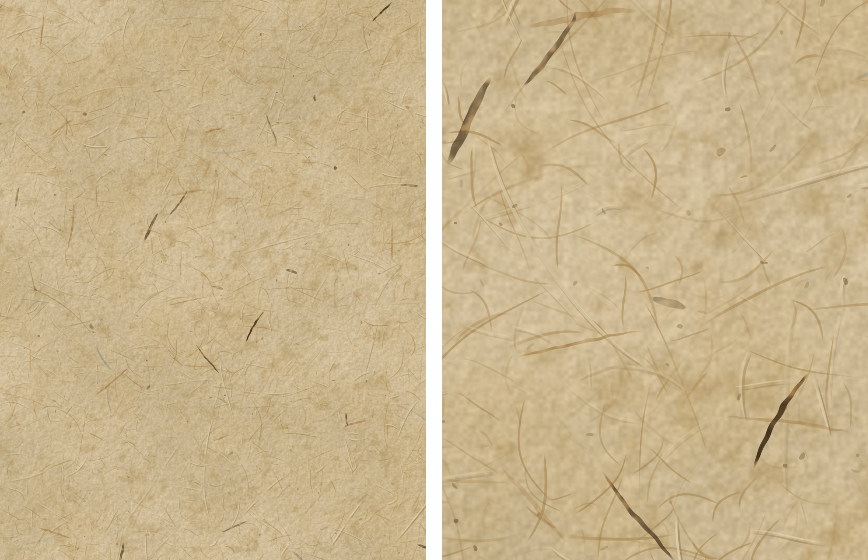
Left: the whole. Right: its middle third, enlarged.
A Shadertoy shader for this texture:

```glsl
// Handmade plant-fibre paper: a mottled straw-coloured sheet with crisp grain,
// strewn with hair-thin fibres, pale embossed strands, bark chips and specks.
// Every scattered layer is one call of the same jittered-cell strand function.

const float PI = 3.14159265;

const vec3 PAPER_LIGHT = vec3(0.822, 0.748, 0.606);
const vec3 PAPER_SHADE = vec3(0.764, 0.690, 0.538);
const vec3 PAPER_WARM  = vec3(0.790, 0.698, 0.520);
const vec3 OCHRE       = vec3(0.710, 0.600, 0.400);
const vec3 STRAW       = vec3(0.620, 0.470, 0.230);
const vec3 SHADOW      = vec3(0.560, 0.470, 0.310);
const vec3 CREAM       = vec3(0.890, 0.825, 0.680);
const vec3 BLUE_GREY   = vec3(0.500, 0.520, 0.470);
const vec3 BARK_DARK   = vec3(0.250, 0.180, 0.100);
const vec3 BARK_AMBER  = vec3(0.600, 0.410, 0.180);

float hash(vec2 p) {
    vec3 q = fract(p.xyx * 0.1031);
    q += dot(q, q.yzx + 33.33);
    return fract((q.x + q.y) * q.z);
}

vec4 hash4(vec2 p) {
    return vec4(hash(p), hash(p + 17.3), hash(p + 41.7), hash(p + 73.9));
}

float noise(vec2 p) {
    vec2 i = floor(p), f = fract(p);
    f = f * f * (3.0 - 2.0 * f);
    float low = mix(hash(i), hash(i + vec2(1, 0)), f.x);
    float high = mix(hash(i + vec2(0, 1)), hash(i + vec2(1, 1)), f.x);
    return mix(low, high, f.y);
}

float fbm(vec2 p) {
    float sum = 0.0, amp = 0.5;
    for (int i = 0; i < 5; i++) {
        sum += amp * noise(p);
        p = mat2(1.6, 1.2, -1.2, 1.6) * p + 11.7;
        amp *= 0.5;
    }
    return sum / 0.97;
}

// Coverage of curved strands, at most one per cell; reach is the half length,
// kept below the cell size so the 3x3 neighbourhood holds every strand.
float strands(vec2 p, float cell, float seed, float chance,
              float reach, float width, float bend, float px) {
    vec2 home = floor(p / cell);
    float cover = 0.0;
    for (int j = -1; j <= 1; j++)
    for (int i = -1; i <= 1; i++) {
        vec2 id = home + vec2(i, j);
        vec4 place = hash4(id + seed);
        vec4 form = hash4(id + seed + 131.0);
        if (place.z > chance) continue;
        float a = place.w * PI, c = cos(a), s = sin(a);
        vec2 q = mat2(c, -s, s, c) * (p - (id + place.xy) * cell);
        float halfLen = reach * mix(0.3, 1.0, form.x);
        float t = q.x / halfLen;
        float curve = bend * (form.y - 0.5);
        float wave = 3.0 * t + 6.0 * form.z;
        float slope = 2.0 * curve * t + 0.15 * bend * cos(wave);
        float d = q.y - halfLen * (curve * t * t + 0.05 * bend * sin(wave));
        d = abs(d) / sqrt(1.0 + slope * slope);
        float taper = max(0.0, 1.0 - t * t) * mix(1.0, 0.6, form.y * (0.5 + 0.5 * t));
        float w = width * mix(0.4, 1.0, form.z) * sqrt(taper);
        float line = 1.0 - smoothstep(w - 0.5 * px, w + 0.5 * px, d);
        line *= 1.0 - smoothstep(0.8, 1.0, abs(t));
        cover = max(cover, line * mix(0.25, 1.0, form.w));
    }
    return cover;
}

vec3 paperBase(vec2 p) {
    vec3 col = mix(PAPER_LIGHT, PAPER_SHADE, smoothstep(0.3, 0.8, fbm(p * 6.0)));
    col = mix(col, PAPER_WARM, 0.6 * smoothstep(0.4, 0.7, fbm(p * 14.0 + 31.0)));
    col = mix(col, OCHRE, 0.5 * smoothstep(0.52, 0.85, fbm(p * 55.0 + 7.0)));
    vec2 toLight = vec2(-0.002, 0.002);
    float relief = fbm(p * 130.0) - fbm((p + toLight) * 130.0);
    float grain = noise(p * 400.0) - 0.5;
    return col + 0.12 * relief + vec3(0.058, 0.062, 0.070) * grain;
}

// Pale raised strand with a shadow on its lower right
vec3 emboss(vec3 col, vec2 p, float cell, float seed, float chance, float width, float px) {
    vec2 toLight = vec2(-0.0014, 0.0022);
    float reach = 0.8 * cell;
    float shadow = strands(p + toLight, cell, seed, chance, reach, width, 0.5, px);
    float ridge = strands(p, cell, seed, chance, reach, width, 0.5, px);
    float broken = smoothstep(0.15, 0.6, noise(p * 45.0 + seed));
    col = mix(col, SHADOW, 0.55 * shadow * broken);
    return mix(col, CREAM, 0.75 * ridge * broken);
}

void mainImage(out vec4 fragColor, in vec2 fragCoord) {
    float px = 1.0 / iResolution.y;
    vec2 p = fragCoord * px + 3.0;
    vec3 col = paperBase(p);

    // Fine straw hairs, from short and curly to long and straight
    for (int i = 0; i < 6; i++) {
        float k = float(i), cell = 0.024 + 0.016 * k;
        float hair = strands(p, cell, 211.0 + 57.0 * k, 0.7, 0.85 * cell, 0.0010, 0.9 - 0.12 * k, px);
        float patchy = smoothstep(0.1, 0.75, noise(p * 22.0 + k * 9.0));
        col = mix(col, STRAW, 0.55 * patchy * hair);
    }

    // Embossed strands and bluish wisps
    col = emboss(col, p, 0.035, 503.0, 0.50, 0.0009, px);
    col = emboss(col, p, 0.075, 557.0, 0.45, 0.0010, px);
    col = emboss(col, p, 0.16, 607.0, 0.45, 0.0014, px);
    col = mix(col, BLUE_GREY, 0.5 * strands(p, 0.10, 701.0, 0.35, 0.045, 0.0016, 0.3, px));

    // Amber straws and ragged bark chips, streaked by fine noise
    float streak = noise(p * 210.0);
    vec2 ragged = p + 0.0016 * (vec2(noise(p * 150.0), noise(p * 150.0 + 50.0)) - 0.5);
    float straw = strands(ragged, 0.13, 809.0, 0.45, 0.045, 0.0021, 0.15, px);
    col = mix(col, BARK_AMBER, straw * mix(0.3, 0.9, streak));
    vec3 bark = mix(BARK_DARK, BARK_AMBER, 0.9 * smoothstep(0.35, 0.85, streak));
    float chip = strands(ragged, 0.15, 907.0, 0.5, 0.036, 0.0030, 0.15, px);
    col = mix(col, bark, chip * mix(1.0, 0.65, streak));

    // Specks of bark and fibre, and a few pale knots
    float dust = strands(ragged, 0.03, 1009.0, 0.35, 0.0032, 0.0014, 0.3, px);
    col = mix(col, mix(STRAW, BARK_DARK, noise(p * 25.0)), 0.5 * dust);
    float speck = strands(ragged, 0.12, 1103.0, 0.35, 0.0070, 0.0034, 0.3, 1.5 * px);
    col = mix(col, bark, 0.65 * speck);
    float knot = strands(ragged, 0.25, 1201.0, 0.2, 0.012, 0.009, 0.3, 5.0 * px);
    col = mix(col, CREAM, 0.6 * knot);

    fragColor = vec4(clamp(col, 0.0, 1.0), 1.0);
}
```
